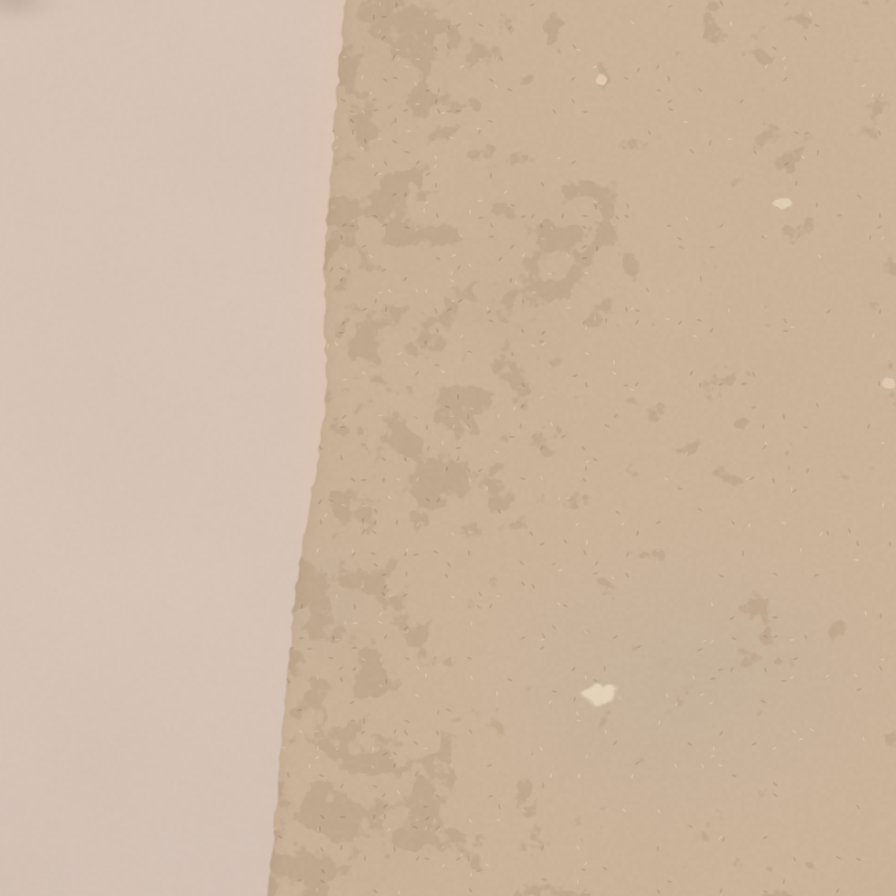
A WebGL 2 fragment shader for this texture:

```glsl
#version 300 es
precision highp float;
// Worn sandy plaster beside a smooth pale strip with a slightly bent vertical edge.
uniform vec2 u_resolution;
out vec4 outColor;

const vec3 PALE = vec3(0.842, 0.767, 0.715);
const vec3 PALE_RIM = vec3(0.863, 0.765, 0.690);
const vec3 SAND = vec3(0.797, 0.703, 0.602);
const vec3 STAIN = vec3(0.737, 0.642, 0.540);
const vec3 GREY = vec3(0.765, 0.695, 0.615);
const vec3 CHIP = vec3(0.890, 0.825, 0.725);

float hash(vec2 p) {
    vec3 q = fract(vec3(p.xyx) * 0.1031);
    q += dot(q, q.yzx + 33.33);
    return fract((q.x + q.y) * q.z);
}

float noise(vec2 p) {
    vec2 cell = floor(p), f = fract(p);
    f = f * f * (3.0 - 2.0 * f);
    float low = mix(hash(cell), hash(cell + vec2(1, 0)), f.x);
    float high = mix(hash(cell + vec2(0, 1)), hash(cell + vec2(1, 1)), f.x);
    return mix(low, high, f.y);
}

float fbm(vec2 p) {
    float sum = 0.0, gain = 0.5;
    for (int i = 0; i < 4; i++) {
        sum += gain * noise(p);
        p = mat2(1.6, 1.2, -1.2, 1.6) * p + 17.3;
        gain *= 0.55;
    }
    return sum / 1.01;
}

// Soft elliptical spot with value 1 at its centre
float spot(vec2 p, vec2 centre, vec2 radius) {
    vec2 d = (p - centre) / radius;
    return exp(-dot(d, d));
}

// Small irregular chip with a smooth outline
float chip(vec2 p, vec2 centre, vec2 radius) {
    vec2 d = (p - centre) / radius;
    float wobble = 0.5 * (noise(p * 150.0) - 0.5);
    return 1.0 - smoothstep(0.7, 1.2, length(d) + wobble);
}

// Horizontal position of the strip edge at height y
float edgeAt(float y) {
    float bend = (y - 0.54) / 0.12;
    return 0.300 + 0.085 * y + 0.016 * exp(-bend * bend);
}

// How strongly the plaster is stained at each place
float stainDensity(vec2 p, float fromEdge) {
    float d = 0.55 * exp(-fromEdge * fromEdge / 0.045);
    d += 0.55 * spot(p, vec2(0.47, 0.94), vec2(0.10, 0.08));
    d += 0.45 * spot(p, vec2(0.40, 0.83), vec2(0.05, 0.04));
    d += 0.55 * spot(p, vec2(0.64, 0.76), vec2(0.07, 0.05));
    d += 0.60 * spot(p, vec2(0.59, 0.64), vec2(0.08, 0.07));
    d += 0.30 * spot(p, vec2(0.60, 0.50), vec2(0.16, 0.06));
    d += 0.45 * spot(p, vec2(0.41, 0.28), vec2(0.07, 0.07));
    d += 0.40 * spot(p, vec2(0.46, 0.10), vec2(0.09, 0.10));
    d += 0.30 * spot(p, vec2(0.79, 0.26), vec2(0.08, 0.06));
    d += 0.35 * spot(p, vec2(0.66, 0.16), vec2(0.03, 0.06));
    return min(d, 1.1);
}

// Sparse short strokes, one candidate per grid cell
float flecks(vec2 p, float count, float share, float seed) {
    vec2 g = p * count, cell = floor(g);
    float pick = hash(cell + seed);
    vec2 centre = 0.35 + 0.3 * vec2(hash(cell + seed + 7.1), hash(cell + seed + 19.7));
    float angle = 3.14 * hash(cell + seed + 31.0);
    vec2 d = fract(g) - centre, dir = vec2(cos(angle), sin(angle));
    d = vec2(dot(d, dir), dot(d, vec2(-dir.y, dir.x)));
    return step(pick, share) * (1.0 - smoothstep(0.5, 1.1, length(d / vec2(0.32, 0.14))));
}

vec3 plaster(vec2 p, float fromEdge) {
    float density = stainDensity(p, fromEdge);
    vec3 c = SAND + 0.016 * (fbm(p * 7.0) - 0.5);
    c = mix(c, GREY, 0.6 * spot(p, vec2(0.76, 0.24), vec2(0.17, 0.12)));
    c = mix(c, GREY, 0.45 * spot(p, vec2(0.36, 0.33), vec2(0.04, 0.06)));
    // Broken blotches, denser near the strip
    float blotch = fbm(p * 34.0) + 0.35 * (fbm(p * 13.0 + 5.0) - 0.5);
    float limit = 0.73 - 0.26 * density;
    c = mix(c, STAIN, 0.72 * smoothstep(limit - 0.03, limit + 0.07, blotch));
    c = mix(c, STAIN, 0.20 * min(density, 1.0));
    // Dark pits and pale scratches
    c -= 0.055 * flecks(p, 85.0, 0.05 + 0.13 * density, 3.0);
    c += 0.045 * flecks(p, 100.0, 0.02 + 0.07 * density, 51.0);
    // Isolated chips
    c = mix(c, CHIP, chip(p, vec2(0.670, 0.225), vec2(0.020, 0.012)));
    c = mix(c, CHIP, 0.8 * chip(p, vec2(0.873, 0.773), vec2(0.010, 0.006)));
    c = mix(c, CHIP, 0.8 * chip(p, vec2(0.671, 0.911), vec2(0.007, 0.006)));
    c = mix(c, CHIP, 0.7 * chip(p, vec2(0.992, 0.572), vec2(0.008, 0.006)));
    return c - 0.022 * exp(-max(fromEdge, 0.0) / 0.007);
}

vec3 strip(vec2 p, float fromEdge) {
    vec3 c = PALE + 0.014 * (fbm(p * vec2(9.0, 6.0)) - 0.5);
    c = mix(c, PALE_RIM, 0.75 * exp(-abs(fromEdge) / 0.022) * smoothstep(0.25, 0.6, p.y));
    c -= vec3(0.012, 0.010, 0.008) * (1.0 - smoothstep(0.0, 0.45, p.y));
    return c - 0.07 * spot(p, vec2(0.015, 1.0), vec2(0.035, 0.018));
}

void main() {
    vec2 p = gl_FragCoord.xy / u_resolution;
    float roughness = 0.004 * (noise(vec2(p.y * 110.0, 2.0)) - 0.5);
    float fromEdge = p.x - edgeAt(p.y) + roughness;
    float blend = max(0.0018, 0.8 / u_resolution.x);
    float side = smoothstep(-blend, blend, fromEdge);
    vec3 color = mix(strip(p, fromEdge), plaster(p, fromEdge), side);
    color += 0.012 * (noise(p * 240.0) - 0.5) * mix(0.6, 1.0, side);
    outColor = vec4(color, 1.0);
}
```
